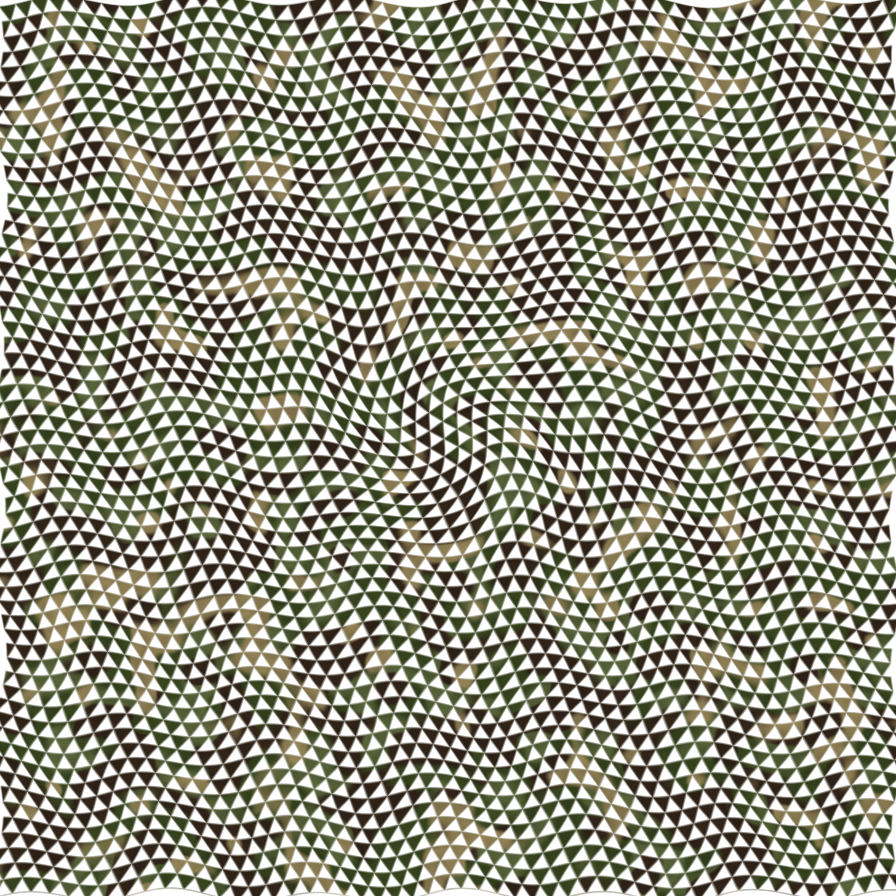
This pattern is drawn by a WebGL 1 fragment shader. Its source:

```glsl
precision highp float;
// Rippled cloth of small camouflage triangles, points down, on white.

uniform vec2 u_resolution;

float hash(vec2 p) {
  return fract(sin(dot(p, vec2(127.1, 311.7))) * 43758.55);
}

float noise(vec2 p) {
  vec2 i = floor(p), f = fract(p);
  f = f * f * (3.0 - 2.0 * f);
  return mix(mix(hash(i), hash(i + vec2(1.0, 0.0)), f.x),
             mix(hash(i + vec2(0.0, 1.0)), hash(i + 1.0), f.x), f.y);
}

// Crossed waves over the whole cloth, plus a soft twist in the middle.
vec2 ripple(vec2 p) {
  vec2 c = p - vec2(0.51, 0.53);
  float twist = 0.4 * exp(-dot(c, c) / 0.015);
  float s = sin(twist), k = cos(twist);
  p += vec2(k * c.x + s * c.y, k * c.y - s * c.x) - c;
  vec2 wave = sin(6.2832 * vec2(5.8 * p.y + 1.6 * p.x + 0.2,
                               6.2 * p.x + 1.8 * p.y + 0.55));
  vec2 swell = sin(6.2832 * vec2(2.3 * p.y - 1.6 * p.x,
                                2.7 * p.x - 2.2 * p.y + 0.3));
  return p + 0.0062 * wave + 0.0025 * swell;
}

// Overlapping small patches of two greens, brown and tan.
vec3 camouflage(vec2 p) {
  vec2 q = p * 36.0;
  vec3 color = mix(vec3(0.20, 0.25, 0.11), vec3(0.32, 0.36, 0.21),
                   smoothstep(0.45, 0.75, noise(q + 7.3)));
  color = mix(color, vec3(0.18, 0.13, 0.09),
              smoothstep(0.48, 0.62, noise(q * 0.9 + 31.7)));
  color = mix(color, vec3(0.53, 0.47, 0.31),
              smoothstep(0.70, 0.84, noise(q * 0.85 + 63.1)));
  return color * (0.9 + 0.2 * noise(p * 90.0));
}

// Signed depth inside the downward triangles, in triangle heights.
float triangleDepth(vec2 s) {
  vec2 f = fract(vec2(s.x - 0.5 * s.y, s.y));
  float diagonal = f.x + f.y - 1.0;
  float down = min(diagonal, min(1.0 - f.x, 1.0 - f.y));
  float up = min(-diagonal, min(f.x, f.y));
  return diagonal > 0.0 ? down : -up;
}

void main() {
  vec2 uv = gl_FragCoord.xy / u_resolution;
  vec2 p = ripple(uv);
  float depth = triangleDepth(p * vec2(50.0, 60.0));
  float soft = max(0.10, 46.0 / u_resolution.y);

  // Dyed triangles with faint grey seams along the mesh.
  vec3 white = vec3(1.0);
  vec3 color = mix(white, camouflage(p),
                   smoothstep(-1.15 * soft, 0.75 * soft, depth));
  float seam = 1.0 - smoothstep(0.0, soft, abs(depth));
  color = mix(color, vec3(0.50, 0.50, 0.41), 0.2 * seam);

  // Wavy cloth border.
  vec2 inset = min(p, 1.0 - p);
  float cloth = smoothstep(-0.0015, 0.0015, min(inset.x, inset.y));
  gl_FragColor = vec4(mix(white, color, cloth), 1.0);
}
```
